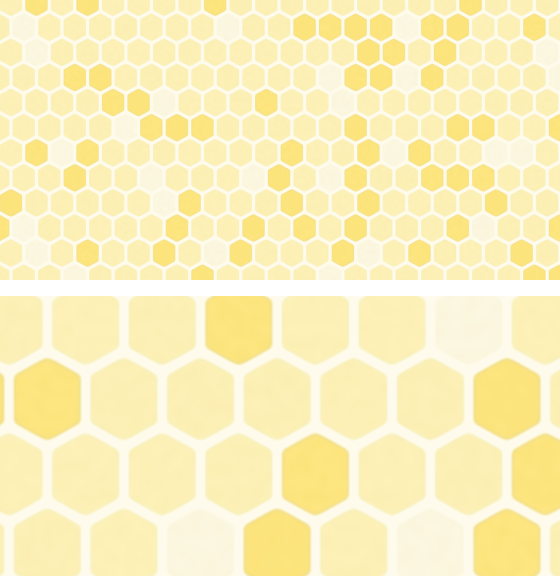
Top, the full canvas; bottom, a detail of the centre.
This pattern is drawn by a Shadertoy shader. Its source:

```glsl
// Lengths are fractions of the canvas height
const float CELL_WIDTH = 0.0912;
const float ROW_PITCH = 0.0896;
const vec2 FIRST_CENTRE = vec2(0.039, 0.992);
const float SLANT = 0.5236;          // tilt of the upper and lower sides
const float LINE_WIDTH = 0.0113;
const float CORNER = 0.005;
const float SOFTNESS = 0.0022;
const float RIM_WIDTH = 0.006;
const float GOLD_SHARE = 0.19;
const float PALE_SHARE = 0.08;
const float MOTTLE_SCALE = 55.0;
const float MOTTLE = 0.012;
const float CELL_VARIATION = 0.008;

const vec3 LINE = vec3(0.995, 0.985, 0.925);
const vec3 CREAM = vec3(0.99, 0.94, 0.71);
const vec3 CREAM_RIM = vec3(0.975, 0.94, 0.73);
const vec3 GOLD = vec3(0.99, 0.895, 0.49);
const vec3 GOLD_RIM = vec3(0.955, 0.88, 0.54);
const vec3 PALE = vec3(0.985, 0.965, 0.875);

uint scramble(uint n) {
    n = (n ^ (n >> 16)) * 0x7feb352du;
    n = (n ^ (n >> 15)) * 0x846ca68bu;
    return n ^ (n >> 16);
}

float hash(vec2 cell, uint seed) {
    uvec2 u = uvec2(ivec2(cell) + 1024);
    return float(scramble(u.x + scramble(u.y + scramble(seed))) >> 8) / 16777216.0;
}

vec2 gradient(vec2 corner) {
    float angle = 6.28319 * hash(corner, 7u);
    return vec2(cos(angle), sin(angle));
}

float gradientNoise(vec2 p) {
    vec2 i = floor(p), f = p - i;
    vec2 u = f * f * f * (f * (f * 6.0 - 15.0) + 10.0);
    vec2 e = vec2(1.0, 0.0);
    float low = mix(dot(gradient(i), f), dot(gradient(i + e), f - e), u.x);
    float high = mix(dot(gradient(i + e.yx), f - e.yx), dot(gradient(i + 1.0), f - 1.0), u.x);
    return mix(low, high, u.y);
}

// Signed distances to the upright sides (x) and the slanted sides (y)
vec2 sideDistances(vec2 p, float rounding) {
    vec2 q = vec2(sqrt(p.x * p.x + rounding * rounding), abs(p.y));
    vec2 normal = vec2(sin(SLANT), cos(SLANT));
    vec2 edgeMiddle = vec2(0.25 * CELL_WIDTH, 0.5 * ROW_PITCH);
    return vec2(abs(p.x) - 0.5 * CELL_WIDTH, dot(q - edgeMiddle, normal));
}

float hexagon(vec2 p) {
    vec2 d = sideDistances(p, 0.0);
    return max(d.x, d.y);
}

float roundedHexagon(vec2 p) {
    vec2 d = sideDistances(p, CORNER);
    float blend = max(CORNER - abs(d.x - d.y), 0.0) / CORNER;
    return max(d.x, d.y) + 0.25 * CORNER * blend * blend;
}

// Finds the enclosing cell: offset from its centre, and its column and row
void findCell(vec2 p, out vec2 local, out vec2 id) {
    vec2 span = vec2(CELL_WIDTH, 2.0 * ROW_PITCH);
    float nearest = 1e3;
    for (int parity = 0; parity < 2; parity++) {
        vec2 q = p - 0.5 * span * float(parity);
        vec2 index = floor(q / span + 0.5);
        vec2 offset = q - index * span;
        float d = hexagon(offset);
        if (d < nearest) {
            nearest = d;
            local = offset;
            id = vec2(index.x, 2.0 * index.y + float(parity));
        }
    }
}

void mainImage(out vec4 fragColor, in vec2 fragCoord) {
    vec2 p = fragCoord / iResolution.y;
    vec2 local = vec2(0.0), id = vec2(0.0);
    findCell(vec2(p.x - FIRST_CENTRE.x, FIRST_CENTRE.y - p.y), local, id);
    float d = roundedHexagon(local) + 0.5 * LINE_WIDTH;

    // Scattered gold and pale cells among the cream ones
    float pick = hash(id, 3u);
    vec3 fill = CREAM, rim = CREAM_RIM;
    if (pick < GOLD_SHARE) {
        fill = GOLD;
        rim = GOLD_RIM;
    } else if (pick > 1.0 - PALE_SHARE) {
        fill = PALE;
        rim = PALE;
    }

    // Dull rim, slight tone shifts and faint mottling
    fill = mix(fill, rim, smoothstep(-RIM_WIDTH, 0.0, d));
    float tone = CELL_VARIATION * (hash(id, 11u) - 0.5);
    tone += MOTTLE * gradientNoise(p * MOTTLE_SCALE);
    fill += tone * vec3(0.4, 0.7, 1.6);

    float edge = max(SOFTNESS, 0.75 / iResolution.y);
    fragColor = vec4(mix(fill, LINE, smoothstep(-edge, edge, d)), 1.0);
}
```
